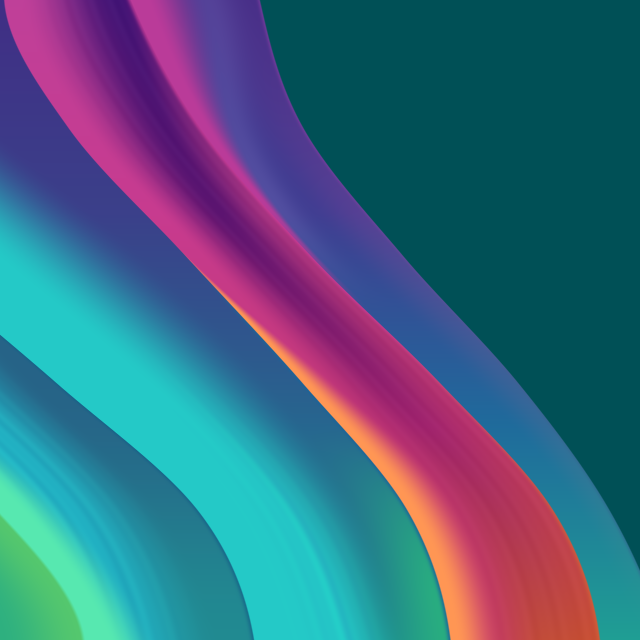
Write a three.js fragment shader that draws this background.

```glsl
// Flowing ribbons of violet, magenta, orange and cyan sweeping over deep teal.
varying vec2 vUv;

// Catmull-Rom weight of a knot at signed distance d.
vec4 knotWeight(vec4 d) {
  d = abs(d);
  vec4 inner = 1.0 + d * d * (1.5 * d - 2.5);
  vec4 outer = 2.0 + d * (-4.0 + d * (2.5 - 0.5 * d));
  return mix(mix(inner, outer, step(1.0, d)), vec4(0.0), step(2.0, d));
}

// Horizontal position of a curve through eight evenly spaced knots;
// the first and last knots lie beyond the canvas.
float curve(float fall, vec4 upper, vec4 lower) {
  float t = 1.0 + 5.0 * fall;
  return dot(upper, knotWeight(t - vec4(0.0, 1.0, 2.0, 3.0)))
       + dot(lower, knotWeight(t - vec4(4.0, 5.0, 6.0, 7.0)));
}

vec3 gradient(float t, vec3 a, vec3 b, vec3 c, vec3 d) {
  t = clamp(t, 0.0, 1.0) * 3.0;
  vec3 col = mix(a, b, min(t, 1.0));
  col = mix(col, c, clamp(t - 1.0, 0.0, 1.0));
  return mix(col, d, clamp(t - 2.0, 0.0, 1.0));
}

// 1 left of an edge, 0 right of it; d is measured from the edge.
float leftOf(float d, float softness) {
  return 1.0 - smoothstep(-softness, softness, d);
}

float rim(float d, float width) {
  return exp(-d * d / (width * width));
}

// Fine layered sines running along a ribbon.
float streaks(float d, float fall) {
  return 0.5 * sin(d * 190.0 + 2.0 * fall) + 0.3 * sin(d * 330.0 + 1.3)
       + 0.2 * sin(d * 95.0 - 3.0 * fall);
}

vec3 violetRibbon(float u, float fall) {
  vec3 body = gradient(fall, vec3(0.25, 0.19, 0.54), vec3(0.25, 0.24, 0.57),
                       vec3(0.12, 0.42, 0.61), vec3(0.12, 0.62, 0.58));
  vec3 outer = gradient(fall, vec3(0.28, 0.18, 0.53), vec3(0.34, 0.25, 0.58),
                        vec3(0.20, 0.42, 0.60), vec3(0.12, 0.62, 0.58));
  vec3 col = mix(body, outer, smoothstep(0.4, 1.0, u));
  float upperPart = 1.0 - smoothstep(0.3, 0.5, fall);
  float glowWidth = mix(0.6, 0.08, smoothstep(0.0, 0.4, fall));
  col += vec3(0.07, 0.07, 0.06) * rim(u - glowWidth, 0.2) * upperPart;
  float glow = 1.0 - smoothstep(0.2 * glowWidth, glowWidth, u);
  return mix(col, vec3(0.73, 0.23, 0.60), glow * upperPart);
}

vec3 magentaRibbon(float u, float fall) {
  vec3 inner = gradient(fall, vec3(0.75, 0.25, 0.60), vec3(0.78, 0.23, 0.56),
                        vec3(0.77, 0.22, 0.46), vec3(0.77, 0.21, 0.44));
  vec3 core = gradient(fall, vec3(0.26, 0.08, 0.46), vec3(0.36, 0.08, 0.44),
                       vec3(0.63, 0.14, 0.43), vec3(0.76, 0.30, 0.22));
  vec3 outer = gradient(fall, vec3(0.28, 0.07, 0.46), vec3(0.66, 0.20, 0.50),
                        vec3(0.72, 0.20, 0.42), vec3(0.78, 0.31, 0.20));
  float corePlace = mix(0.9, 0.58, smoothstep(0.0, 0.4, fall));
  corePlace += 0.08 * smoothstep(0.6, 1.0, fall);
  vec3 col = mix(inner, core, smoothstep(0.12, corePlace, u));
  col = mix(col, outer, smoothstep(corePlace, 1.0, u));
  col += 0.012 * streaks(u * 0.25, fall) * smoothstep(0.2, 0.5, u);
  float flameWidth = 0.36 * smoothstep(0.36, 0.76, fall) + 0.001;
  float flame = 1.0 - smoothstep(0.1 * flameWidth, flameWidth, u);
  return mix(col, vec3(1.0, 0.59, 0.33), flame * smoothstep(0.36, 0.5, fall));
}

void main() {
  float x = vUv.x, fall = 1.0 - vUv.y;
  float aa = 0.0015;

  // Ribbon edges, from the outermost inward.
  float violetEdge = curve(fall, vec4(0.384, 0.406, 0.474, 0.630), vec4(0.811, 0.954, 1.039, 1.068));
  float magentaEdge = curve(fall, vec4(0.143, 0.204, 0.3125, 0.486), vec4(0.689, 0.866, 0.9375, 0.918));
  float blueEdge = curve(fall, vec4(0.078, 0.0065, 0.107, 0.290), vec4(0.474, 0.638, 0.704, 0.690));
  float cyanFade = curve(fall, vec4(-0.52, -0.325, -0.13, 0.107), vec4(0.326, 0.499, 0.583, 0.612));
  float tealEdge = curve(fall, vec4(-0.85, -0.60, -0.378, -0.146), vec4(0.090, 0.311, 0.397, 0.378));
  float poolFade = curve(fall, vec4(-0.90, -0.70, -0.47, -0.234), vec4(-0.016, 0.182, 0.271, 0.28));
  float mintFade = curve(fall, vec4(-1.0, -0.8, -0.6, -0.39), vec4(-0.156, 0.072, 0.206, 0.234));
  float greenEdge = curve(fall, vec4(-1.1, -0.9, -0.7, -0.47), vec4(-0.247, -0.004, 0.130, 0.05));

  vec3 col = vec3(0.0, 0.314, 0.337);

  // Violet and magenta ribbons with thin lit rims.
  vec3 violet = violetRibbon((x - magentaEdge) / (violetEdge - magentaEdge), fall);
  vec3 violetRim = mix(vec3(0.48, 0.24, 0.62), vec3(0.18, 0.42, 0.56), smoothstep(0.2, 0.8, fall));
  violet = mix(violet, violetRim, 0.7 * rim(x - violetEdge, 0.004));
  col = mix(col, violet, leftOf(x - violetEdge, aa));
  vec3 magenta = magentaRibbon((x - blueEdge) / (magentaEdge - blueEdge), fall);
  vec3 magentaRim = mix(vec3(0.80, 0.24, 0.60), vec3(0.82, 0.38, 0.22), smoothstep(0.45, 0.85, fall));
  magenta = mix(magenta, magentaRim, 0.7 * rim(x - magentaEdge, 0.005));
  col = mix(col, magenta, leftOf(x - magentaEdge, aa));

  // Indigo slope melting into cyan.
  vec3 slope = gradient(fall, vec3(0.25, 0.18, 0.52), vec3(0.23, 0.25, 0.54),
                        vec3(0.15, 0.40, 0.56), vec3(0.12, 0.56, 0.55));
  slope = mix(slope, vec3(0.16, 0.68, 0.50), smoothstep(-0.11, 0.0, x - blueEdge) * smoothstep(0.65, 0.95, fall));
  slope = mix(slope, vec3(0.10, 0.39, 0.60), 0.8 * rim(x - blueEdge, 0.005) * smoothstep(0.4, 0.55, fall));
  float fadeDist = x - cyanFade;
  vec3 cyan = vec3(0.14, 0.79, 0.78);
  cyan -= vec3(0.0, 0.05, 0.01) * (0.5 + streaks(fadeDist, fall)) * rim(fadeDist + 0.03, 0.05) * smoothstep(0.5, 0.9, fall);
  slope = mix(slope, cyan, leftOf(fadeDist, mix(0.12, 0.05, smoothstep(0.35, 1.0, fall))));
  col = mix(col, slope, leftOf(x - blueEdge, aa));

  // Lower teal fold with cyan, mint and green at its heart.
  vec3 fold = mix(vec3(0.15, 0.39, 0.53), vec3(0.13, 0.54, 0.57), smoothstep(0.6, 1.0, fall));
  fold = mix(fold, vec3(0.08, 0.38, 0.53), 0.7 * rim(x - tealEdge, 0.005));
  float poolDist = x - poolFade;
  vec3 pool = vec3(0.13, 0.69, 0.76) + vec3(0.01, 0.035, 0.02) * streaks(poolDist, fall);
  fold = mix(fold, pool, leftOf(poolDist, 0.07));
  fold = mix(fold, vec3(0.34, 0.91, 0.69), leftOf(x - mintFade, 0.035));
  vec3 green = mix(vec3(0.18, 0.69, 0.50), vec3(0.33, 0.78, 0.43), smoothstep(-0.13, 0.0, x - greenEdge));
  fold = mix(fold, green, leftOf(x - greenEdge, 0.004));
  col = mix(col, fold, leftOf(x - tealEdge, aa));

  gl_FragColor = vec4(col, 1.0);
}
```
